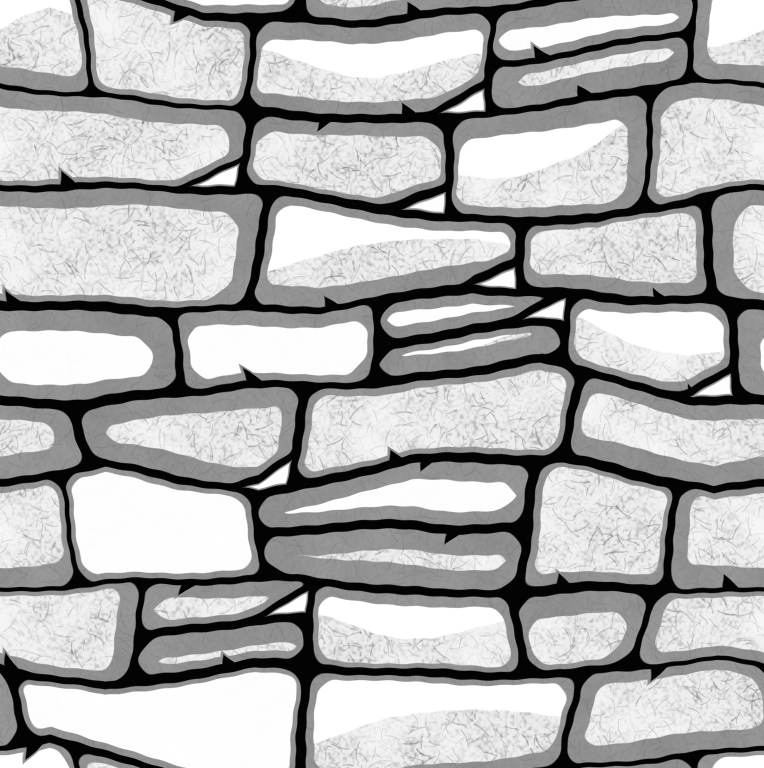
A Shadertoy shader for this texture:

```glsl
const float ROWS = 8.0;
const float TAU = 6.2831853;

float hash(vec2 p) {
    vec3 q = fract(p.xyx * 0.1031);
    q += dot(q, q.yzx + 33.33);
    return fract((q.x + q.y) * q.z);
}

float smin(float a, float b, float k) {
    float h = max(k - abs(a - b), 0.0) / k;
    return min(a, b) - h * h * k * 0.25;
}

// Kinked line below a row; wraps after five knots
float bed(float row, float x) {
    float id = mod(row, ROWS);
    float k = x * 5.0 + 3.0 * hash(vec2(id, 51.0));
    float a = hash(vec2(mod(floor(k), 5.0), id + 20.0));
    float b = hash(vec2(mod(floor(k) + 1.0, 5.0), id + 20.0));
    return (row + 0.56 * (mix(a, b, fract(k)) - 0.5)) / ROWS;
}

// Slanted upright joint on the left of a stone
float joint(float col, float row, float n, float y) {
    vec2 id = vec2(mod(col, n), mod(row, ROWS));
    float x = col + hash(vec2(id.y, 77.0)) + 0.5 * (hash(id + 3.0) - 0.5);
    return x / n + 0.6 * (hash(id + 9.0) - 0.5) * (y - (row + 0.5) / ROWS);
}

// Distance inside a four-sided stone with clipped, rounded corners
float block(vec4 side, float clip) {
    float across = min(side.x, side.y), up = min(side.z, side.w);
    return smin(smin(across, up, 0.018), 0.7 * (across + up) - clip, 0.008);
}

float cloud(vec2 p) {
    p *= TAU;
    float s = sin(3.0 * p.x + 2.0 * sin(2.0 * p.y)) * sin(4.0 * p.y + sin(5.0 * p.x));
    return 0.5 + 0.3 * s + 0.2 * sin(11.0 * p.x + 2.0 * sin(7.0 * p.y)) * sin(9.0 * p.y);
}

float grain(vec2 p, float n) {
    vec2 c = floor(p * n), f = fract(p * n);
    vec2 a = mod(c, n), b = mod(c + 1.0, n);
    return mix(mix(hash(a), hash(vec2(b.x, a.y)), f.x),
               mix(hash(vec2(a.x, b.y)), hash(b), f.x), f.y);
}

// Short curved hairs, one in each cell
float scratches(vec2 p, float n) {
    vec2 q = p * n;
    float ink = 0.0, soft = 0.7 * n / iResolution.y;
    for (int k = 0; k < 9; k++) {
        vec2 c = floor(q) + vec2(k % 3 - 1, k / 3 - 1), w = mod(c, n);
        float a = TAU * hash(w + 1.3);
        vec2 v = q - c - vec2(hash(w + 3.1), hash(w + 7.7));
        v = vec2(v.x * cos(a) + v.y * sin(a), v.y * cos(a) - v.x * sin(a));
        float d = length(vec2(max(abs(v.x) - 0.5, 0.0), v.y + 0.3 * v.x * v.x));
        ink = max(ink, hash(w + 5.0) * (1.0 - smoothstep(0.02, 0.03 + soft, d)));
    }
    return ink;
}

void mainImage(out vec4 fragColor, in vec2 fragCoord) {
    vec2 uv = fragCoord / iResolution.xy, p = uv;
    float px = 0.8 / iResolution.y;
    p += 0.0022 * sin(TAU * (uv.yx * vec2(7.0, 5.0) + 0.3 * sin(TAU * uv * 4.0)));
    p += 0.0006 * sin(TAU * uv.yx * vec2(31.0, 27.0));

    // Find the stone and its distances to left, right, bottom, top
    float row = floor(p.y * ROWS);
    if (p.y < bed(row, p.x)) row--;
    else if (p.y >= bed(row + 1.0, p.x)) row++;
    float rowId = mod(row, ROWS);
    float n = 3.0 + floor(2.6 * hash(vec2(rowId, 13.0)));
    float col = floor(p.x * n - hash(vec2(rowId, 77.0)));
    if (p.x < joint(col, row, n, p.y)) col--;
    else if (p.x >= joint(col + 1.0, row, n, p.y)) col++;
    vec2 id = vec2(mod(col, n), rowId);
    vec4 side = vec4(p.x - joint(col, row, n, p.y), joint(col + 1.0, row, n, p.y) - p.x,
                     p.y - bed(row, p.x), bed(row + 1.0, p.x) - p.y);

    // Some stones are split into two thin ones
    float tall = side.z + side.w;
    if (hash(id + 31.0) < 0.22 && n < 5.0) {
        float along = side.x / (side.x + side.y) - 0.5;
        float cut = side.z - tall * (0.5 + 0.4 * along * (hash(id + 33.0) - 0.5));
        if (cut > 0.0) { side.z = cut; id += 17.0; }
        else side.w = -cut;
    }

    // Some lose a corner to a small chip
    float corner = 0.45 * side.y + 0.85 * side.z - 0.034;
    bool hasChip = hash(id + 41.0) < 0.25;
    bool chip = hasChip && corner < 0.0;
    float gap = 0.0028 + 0.0045 * hash(id + 43.0);
    float stone = block(side - gap, 0.012 * hash(id + 45.0));
    vec4 rim = vec4(hash(id + 61.0), hash(id + 62.0), hash(id + 63.0), hash(id + 64.0));
    rim = gap + 0.006 + 0.022 * rim * rim;
    float face = block(side - rim, 0.014 * hash(id + 47.0));
    if (chip) {
        stone = min(min(side.y, side.z), -corner) - 0.004;
        face = stone - 0.002;
    } else if (hasChip) {
        stone = smin(stone, corner - gap, 0.006);
        face = smin(face, corner - gap - 0.009, 0.01);
    }

    // Wedge-shaped nick in the lower or upper edge
    if (!chip && hash(id + 71.0) < 0.6) {
        float v = hash(id + 73.0) < 0.65 ? side.z : side.w;
        float u = side.x - (side.x + side.y) * mix(0.2, 0.8, hash(id + 75.0));
        float nick = 0.8 * abs(u + 0.7 * v) + 0.5 * v - 0.0095;
        stone = min(stone, nick);
        face = min(face, nick - 0.003);
    }

    // Worn part: none, below a slanted line, or the whole face
    vec2 f = vec2(side.x / (side.x + side.y), side.z / (side.z + side.w));
    float kind = hash(id + 81.0);
    float line = 0.55 + 0.7 * (hash(id + 83.0) - 0.5) * (f.x - 0.5) + 0.12 * sin(5.0 * f.x + kind * 40.0);
    float worn = smoothstep(-px, px, 0.1 * (line - f.y));
    worn = kind < 0.33 || chip ? 0.04 : kind < 0.58 ? worn : 1.0;

    float mist = cloud(uv);
    float speck = grain(uv, 320.0);
    float hair = max(scratches(uv, 42.0), scratches(uv + 0.37, 67.0));
    float wear = 0.035 + 0.05 * mist + 0.34 * pow(speck, 3.0) * mist + 0.17 * hair * (0.4 + mist);
    float rimTone = 0.57 + 0.05 * (mist - 0.5) + 0.03 * (speck - 0.5) - 0.04 * hair;
    float tone = mix(0.01, rimTone, smoothstep(-px, px, stone));
    tone = mix(tone, 1.0 - worn * wear, smoothstep(-px, px, min(face, stone)));
    fragColor = vec4(vec3(tone), 1.0);
}
```
